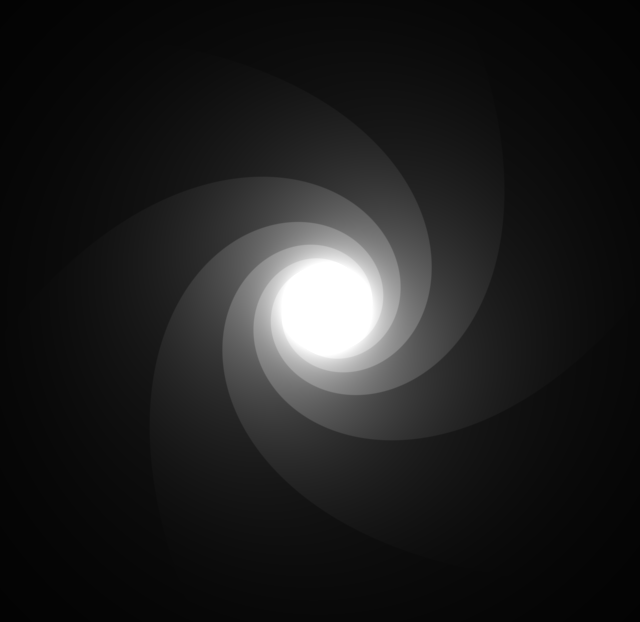
A Shadertoy shader for this background:

```glsl
// A white glowing core from which six broad spiral arms unwind into black.
// A radial falloff sets the light; a sawtooth across the arms shades it,
// giving each arm one crisp rim and one soft side.

const float TAU = 6.2831853;
const vec2 CORE_CENTER = vec2(0.511, 0.504); // fraction of the canvas
const float ARM_COUNT = 6.0;
const float ARM_OFFSET = 3.508;  // angle of a rim far from the core
const float ARM_TWIST = 0.792;   // winding strength
const float ARM_POWER = 0.8;     // winding grows as radius^-power
const float RIM_SOFTNESS = 0.003;

// Light of the core at radius r, above one inside the white disc
float coreGlow(float r) {
    float r2 = r * r;
    return 1.0 / (0.5 + 92.0 * r2 + 124.0 * r2 * r2);
}

// Position across an arm: 0 at its bright rim, rising to 1 at the next rim
float armPhase(float angle, float r) {
    float rimAngle = ARM_OFFSET - ARM_TWIST * pow(r, -ARM_POWER);
    return fract(ARM_COUNT * (angle - rimAngle) / TAU);
}

// Change of the arm phase per unit of length
float armPhaseSlope(float r) {
    float radial = ARM_TWIST * ARM_POWER * pow(r, -ARM_POWER - 1.0);
    return ARM_COUNT / TAU * length(vec2(1.0 / r, radial));
}

// Sawtooth whose jump from 1 back to 0 is spread over the given width
float softSaw(float phase, float width) {
    return phase - smoothstep(1.0 - width, 1.0, phase);
}

// Arms fade out both in the core and towards the far edges
float armContrast(float r) {
    return 0.45 * smoothstep(0.04, 0.2, r) * (1.0 - smoothstep(0.28, 0.56, r));
}

void mainImage(out vec4 fragColor, in vec2 fragCoord) {
    vec2 p = (fragCoord - CORE_CENTER * iResolution.xy) / iResolution.y;
    float r = max(length(p), 0.02);
    float angle = atan(p.y, p.x);

    // Spiral shading with smooth rims
    float rimWidth = max(RIM_SOFTNESS, 1.5 / iResolution.y);
    float width = clamp(armPhaseSlope(r) * rimWidth, 0.001, 0.5);
    float saw = softSaw(armPhase(angle, r), width);
    float shade = 1.0 + armContrast(r) * (0.5 - saw);

    // Neutral grey light
    float light = clamp(coreGlow(r) * shade, 0.0, 1.0);
    fragColor = vec4(vec3(light), 1.0);
}
```
